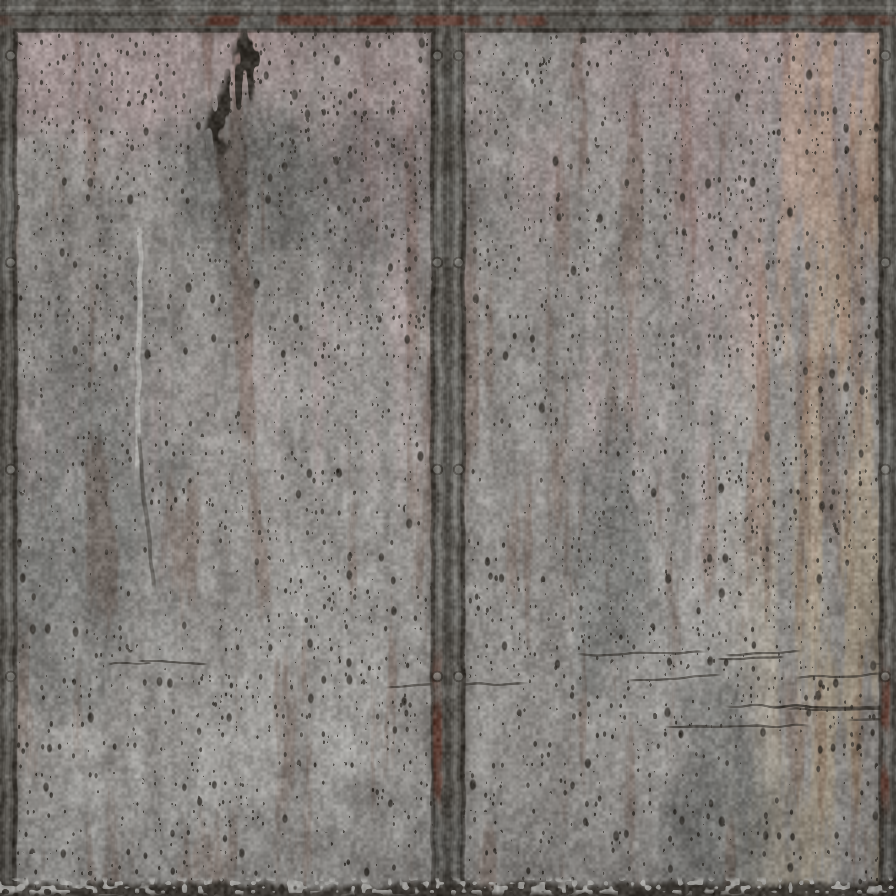
A WebGL 2 fragment shader for this texture:

```glsl
#version 300 es
precision highp float;
uniform vec2 u_resolution;
out vec4 outColor;

#define PANELS 2.0
#define SIDE_FRAME 0.017
#define TOP_FRAME 0.034
#define RIVET_STEP 0.231
#define RIVET_RADIUS 0.0055
#define GRAIN 0.20
#define PALE vec3(0.665, 0.662, 0.650)
#define SHADE vec3(0.445, 0.428, 0.415)
#define FRAME vec3(0.435, 0.430, 0.412)
#define DIRT vec3(0.20, 0.185, 0.165)
#define RUST vec3(0.37, 0.22, 0.18)

float hash(vec2 p) {
    vec3 q = fract(vec3(p.xyx) * 0.1031);
    q += dot(q, q.yzx + 33.33);
    return fract((q.x + q.y) * q.z);
}

float noise(vec2 p) {
    vec2 i = floor(p), f = fract(p);
    f = f * f * (3.0 - 2.0 * f);
    return mix(mix(hash(i), hash(i + vec2(1, 0)), f.x),
               mix(hash(i + vec2(0, 1)), hash(i + vec2(1, 1)), f.x), f.y);
}

float fbm(vec2 p) {
    float sum = 0.0, amp = 0.5;
    for (int i = 0; i < 5; i++) {
        sum += amp * noise(p);
        p = p * 2.03 + 17.3;
        amp *= 0.5;
    }
    return sum;
}

// Soft band around zero
float line(float d, float width) {
    return 1.0 - smoothstep(width * 0.4, width, abs(d));
}

// Ragged elliptical blotch
float blotch(vec2 p, vec2 center, vec2 radius) {
    float d = length((p - center) / radius) + 1.6 * (fbm(p * vec2(32, 13)) - 0.5);
    return 1.0 - smoothstep(0.45, 1.25, d);
}

// Small pits, one candidate per grid cell
float pits(vec2 p, float density) {
    vec2 cell = floor(p);
    vec2 offset = 0.3 + 0.4 * vec2(hash(cell + 3.1), hash(cell + 8.7));
    float radius = 0.1 + 0.2 * hash(cell + 5.3);
    float d = length((fract(p) - offset) * vec2(1.0, 0.75));
    return step(1.0 - density, hash(cell)) * (1.0 - smoothstep(radius * 0.5, radius, d));
}

// Thin scratch between two points, fading at its ends
float scratch(vec2 p, vec2 a, vec2 b, float width) {
    p += 0.004 * (vec2(noise(p * 45.0), noise(p * 45.0 + 9.0)) - 0.5);
    float t = clamp(dot(p - a, b - a) / dot(b - a, b - a), 0.0, 1.0);
    return line(length(p - mix(a, b, t)), width) * smoothstep(0.0, 0.3, t * (1.0 - t) * 4.0);
}

vec3 concrete(vec2 p) {
    float broad = fbm(p * vec2(7, 4) + 2.0);
    float streak = fbm(p * vec2(65, 6) + 31.0);
    float mottle = fbm(p * 34.0);
    float tone = 0.60 + 0.75 * (broad - 0.48) + 0.65 * (streak - 0.48) + 0.6 * (mottle - 0.48);
    vec3 c = mix(SHADE, PALE, clamp(tone, 0.0, 1.2));

    // Pink wash from above, ochre on the far right
    float pink = smoothstep(0.35, 1.0, p.y + 0.8 * (streak - 0.5)) * smoothstep(0.3, 0.6, broad);
    c *= mix(vec3(1), vec3(1.0, 0.92, 0.935), pink);
    float ochre = smoothstep(0.78, 0.93, p.x) * smoothstep(0.35, 0.6, streak);
    c *= mix(vec3(1), vec3(1.05, 1.0, 0.91), ochre);
    float drip = smoothstep(0.55, 0.72, fbm(p * vec2(48, 5) + 70.0));
    c = mix(c, c * vec3(0.87, 0.80, 0.77), drip * 0.8);

    // Grey damp areas
    float damp = blotch(p, vec2(0.09, 0.45), vec2(0.10, 0.27));
    damp = max(damp, blotch(p, vec2(0.35, 0.79), vec2(0.18, 0.09)));
    damp = max(damp, blotch(p, vec2(0.68, 0.36), vec2(0.045, 0.16)));
    damp = max(damp, blotch(p, vec2(0.81, 0.12), vec2(0.065, 0.12)));
    c = mix(c, c * vec3(0.82, 0.83, 0.83), damp);
    float gouge = blotch(p, vec2(0.265 + 0.3 * (p.y - 0.91), 0.91), vec2(0.018, 0.075));
    c = mix(c, DIRT, gouge * smoothstep(0.48, 0.62, noise(p * vec2(150, 60))));

    // Pits at three sizes, in clusters
    for (int i = 0; i < 3; i++) {
        float scale = 65.0 + 50.0 * float(i);
        float cluster = smoothstep(0.35, 0.65, fbm(p * 9.0 + float(i) * 13.0));
        c = mix(c, DIRT, 0.75 * pits(p * vec2(scale, scale * 0.8), 0.16 * cluster + 0.02));
    }

    // Scratches
    for (int i = 0; i < 14; i++) {
        float k = float(i);
        vec2 a = vec2(hash(vec2(k, 1)), 0.17 + 0.10 * hash(vec2(k, 2)));
        vec2 b = a + vec2(0.04 + 0.16 * hash(vec2(k, 3)), 0.014 * (hash(vec2(k, 4)) - 0.5));
        c = mix(c, DIRT, 0.6 * scratch(p, a, b, 0.0018));
    }
    c = mix(c, PALE * 1.1, 0.7 * scratch(p, vec2(0.157, 0.76), vec2(0.153, 0.46), 0.004));
    c = mix(c, DIRT, 0.45 * scratch(p, vec2(0.154, 0.52), vec2(0.172, 0.34), 0.003));
    return c;
}

void main() {
    vec2 p = gl_FragCoord.xy / u_resolution;
    float seamSide = fract(p.x * PANELS + 0.5) - 0.5;
    float seam = abs(seamSide) / PANELS + 0.003 * (noise(p * vec2(20, 45)) - 0.5);
    float top = 1.0 - p.y;
    float inset = min(seam - SIDE_FRAME, top - TOP_FRAME);
    float wear = fbm(p * vec2(40, 18) + 50.0);
    vec3 c = concrete(p);

    // Raised frame with dark grooves
    vec3 frame = FRAME * (0.72 + 0.6 * wear);
    c = mix(c, frame, 1.0 - smoothstep(-0.002, 0.002, inset));
    c = mix(c, DIRT, 0.55 * exp(-max(inset, 0.0) * 170.0) * smoothstep(0.3, 0.6, wear));
    float groove = max(line(inset, 0.0035), 0.7 * line(top - 0.016, 0.003));
    groove = max(groove, 0.55 * line(seam - 0.002, 0.003));
    c = mix(c, DIRT, groove * (0.35 + 0.7 * wear));
    c += 0.07 * (line(seam - 0.009, 0.003) + line(top - 0.009, 0.003));

    // Rust on the frame
    float rust = line(top - 0.023, 0.008) * smoothstep(0.48, 0.6, noise(vec2(p.x * 9.0, 4.0)));
    float low = smoothstep(0.08, 0.13, p.y) * (1.0 - smoothstep(0.22, 0.30, p.y));
    rust = max(rust, low * line(seam - 0.012, 0.007) * step(seamSide, 0.0));
    c = mix(c, RUST, rust * smoothstep(0.3, 0.6, wear) * 0.8);

    // Rivets up both sides of each seam
    float row = clamp(round((p.y - 0.245) / RIVET_STEP), 0.0, 3.0);
    vec2 rivet = vec2(abs(seamSide) / PANELS - 0.012, p.y - 0.245 - row * RIVET_STEP);
    float r = length(rivet);
    c = mix(c, FRAME * (1.1 + 25.0 * rivet.y), 0.7 * (1.0 - smoothstep(0.7, 1.0, r / RIVET_RADIUS)));
    c = mix(c, DIRT, 0.5 * line(r - RIVET_RADIUS, 0.0016));

    // Grime and chipped paint along the bottom
    c *= mix(0.84, 1.0, smoothstep(0.0, 0.17, p.y + 0.15 * (wear - 0.5)));
    float edge = 1.0 - smoothstep(0.008, 0.018, p.y + 0.018 * (wear - 0.5));
    c = mix(c, DIRT, edge * 0.85);
    float chips = line(p.y - 0.011, 0.012) * smoothstep(0.58, 0.75, noise(p * vec2(170, 210)));
    c = mix(c, PALE, chips * 0.85);

    // Fine grain
    c += GRAIN * (0.6 * noise(p * 270.0) + 0.4 * noise(p * vec2(190, 120) + 40.0) - 0.5);
    outColor = vec4(clamp(c, 0.0, 1.0), 1.0);
}
```
